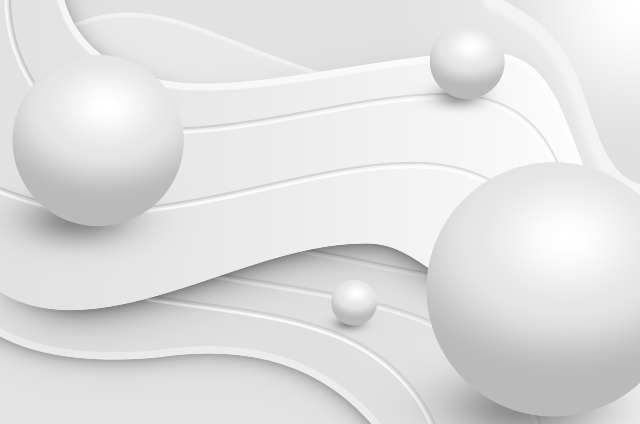
A Shadertoy shader for this background:

```glsl
// Pale layered paper waves with engraved lines and four glossy spheres.
// Wave edges are chains of cubic Bezier curves read as signed distances;
// bevels, grooves and soft shadows are all shaped from those distances.

const float CANVAS_HEIGHT = 510.0;
const int CURVE_STEPS = 16;

// Distance to a cubic curve running left to right, positive below it (y down).
float curve(vec2 p, vec2 a, vec2 b, vec2 c, vec2 d) {
    float nearest = 1e9, side = 1.0;
    vec2 start = a;
    for (int i = 1; i <= CURVE_STEPS; i++) {
        float t = float(i) / float(CURVE_STEPS), u = 1.0 - t;
        vec2 end = u*u*u*a + 3.0*u*u*t*b + 3.0*u*t*t*c + t*t*t*d;
        vec2 along = end - start, q = p - start;
        vec2 gap = q - along * clamp(dot(q, along) / dot(along, along), 0.0, 1.0);
        float dist2 = dot(gap, gap);
        if (dist2 < nearest) {
            nearest = dist2;
            side = along.x*q.y - along.y*q.x < 0.0 ? -1.0 : 1.0;
        }
        start = end;
    }
    return side * sqrt(nearest);
}

// Joins two curve distances into one chain.
float join(float a, float b) { return abs(a) < abs(b) ? a : b; }

// Antialiased coverage of the positive side.
float cover(float d, float pixel) { return smoothstep(-0.5*pixel, 0.5*pixel, d); }

float stripe(float d, float halfWidth, float pixel) {
    return cover(halfWidth - abs(d), max(pixel, 1.5));
}

// Engraved line: dark upper lip and bright lower lip.
float groove(float tone, float d, float depth, float shine, float pixel) {
    tone -= depth * stripe(d, 1.3, pixel);
    return mix(tone, 1.0, shine * stripe(d - 5.0, 1.6, pixel));
}

float softShadow(float d, float reach) { return exp(-max(d, 0.0) / reach); }

// Glossy sphere with a contact shadow towards the lower left.
float sphere(float tone, vec2 p, vec2 center, float radius, float pixel) {
    vec2 q = (p - center) / radius;
    vec2 s = (q - vec2(-0.22, 0.92)) / vec2(0.6, 0.27);
    tone *= 1.0 - 0.42 * exp(-dot(s, s));
    float fromLight = length((q - vec2(0.1, -0.4)) * vec2(0.75, 1.0));
    float shade = mix(1.0, 0.9, smoothstep(0.0, 0.6, fromLight));
    shade -= 0.17 * smoothstep(0.55, 1.1, fromLight);
    return mix(tone, shade, cover(radius - length(p - center), pixel));
}

float mainTopEdge(vec2 p) {
    float d = curve(p, vec2(77,-2), vec2(92,55), vec2(138,86), vec2(200,97));
    d = join(d, curve(p, vec2(200,97), vec2(290,113), vec2(440,70), vec2(570,62)));
    return join(d, curve(p, vec2(570,62), vec2(660,56), vec2(672,125), vec2(703,202)));
}

float mainBottomEdge(vec2 p) {
    float d = curve(p, vec2(-5,348), vec2(45,382), vec2(110,378), vec2(185,357));
    d = join(d, curve(p, vec2(185,357), vec2(275,332), vec2(355,293), vec2(440,293)));
    d = join(d, curve(p, vec2(440,293), vec2(475,293), vec2(495,308), vec2(540,340)));
    return join(d, curve(p, vec2(540,340), vec2(590,380), vec2(700,380), vec2(780,300)));
}

// Rear sheets: bright corner, back wave and leaf.
float rearLayers(vec2 p, float px) {
    float tone = mix(1.0, 0.88, smoothstep(0.0, 190.0, length(p - vec2(768,0))));
    float back = join(curve(p, vec2(596,-4), vec2(680,35), vec2(693,85), vec2(712,142)),
                      curve(p, vec2(712,142), vec2(729,193), vec2(745,216), vec2(772,222)));
    float sheet = mix(0.885, 0.925, smoothstep(450.0, 680.0, p.x));
    sheet = mix(0.955, sheet, smoothstep(10.0, 22.0, back));
    tone = mix(tone, sheet, cover(back, px));
    float leaf = curve(p, vec2(95,26), vec2(190,-10), vec2(262,50), vec2(390,88));
    float leafTone = mix(0.95, 0.915, smoothstep(3.0, 7.0, leaf));
    return mix(tone, leafTone, cover(leaf, px) * cover(600.0 - p.x, px));
}

// Lower wave with three grooves, resting on the ground sheet.
float lowerLayers(vec2 p, float mainBottom, float px) {
    float edge = join(curve(p, vec2(-5,402), vec2(50,434), vec2(130,436), vec2(190,430)),
                      curve(p, vec2(190,430), vec2(300,414), vec2(390,438), vec2(455,520)));
    float tone = mix(0.88, 0.95, smoothstep(400.0, 768.0, p.x));
    float high = curve(p, vec2(365,299), vec2(420,309), vec2(470,321), vec2(530,331));
    float mid = join(curve(p, vec2(260,329), vec2(350,345), vec2(450,356), vec2(520,387)),
                     curve(p, vec2(520,387), vec2(600,420), vec2(640,480), vec2(652,515)));
    float low = join(curve(p, vec2(180,356), vec2(265,369), vec2(335,374), vec2(400,398)),
                     curve(p, vec2(400,398), vec2(460,420), vec2(506,465), vec2(525,515)));
    tone = groove(tone, high, 0.07, 0.3, px);
    tone = groove(tone, mid, 0.06, 0.5, px);
    tone = groove(tone, low, 0.06, 0.85, px);
    tone = mix(tone, 0.925, cover(edge + 9.0, px));
    tone -= 0.38 * softShadow(mainBottom, 16.0) * smoothstep(-60.0, 120.0, p.x);
    float ground = 0.89 - 0.25 * softShadow(edge, 10.0);
    return mix(tone, ground, cover(edge, px));
}

float mainWave(vec2 p, float top, float px) {
    float tone = mix(0.885, 0.99, pow(clamp(p.x / 700.0, 0.0, 1.0), 1.3));
    float upper = join(curve(p, vec2(12,-3), vec2(12,40), vec2(25,75), vec2(45,105)),
                       curve(p, vec2(45,105), vec2(80,150), vec2(150,157), vec2(225,154)));
    upper = join(upper, curve(p, vec2(225,154), vec2(330,149), vec2(440,113), vec2(535,113)));
    upper = join(upper, curve(p, vec2(535,113), vec2(615,113), vec2(650,150), vec2(672,198)));
    float lower = join(curve(p, vec2(-5,224), vec2(50,246), vec2(110,260), vec2(185,248)),
                       curve(p, vec2(185,248), vec2(290,235), vec2(400,197), vec2(490,196)));
    lower = join(lower, curve(p, vec2(490,196), vec2(530,195), vec2(565,203), vec2(590,217)));
    tone = groove(tone, upper, 0.1, 0.7, px);
    tone = groove(tone, lower, 0.1, 0.8, px);
    return mix(mix(0.955, 0.995, p.x / 768.0), tone, smoothstep(7.0, 10.0, top));
}

void mainImage(out vec4 fragColor, in vec2 fragCoord) {
    float px = CANVAS_HEIGHT / iResolution.y;
    vec2 p = vec2(fragCoord.x, iResolution.y - fragCoord.y) * px;
    float top = mainTopEdge(p), bottom = mainBottomEdge(p);

    // Sheets from back to front
    float tone = rearLayers(p, px);
    tone -= mix(0.16, 0.03, smoothstep(80.0, 250.0, p.x)) * softShadow(-top, 10.0);
    tone = mix(tone, mainWave(p, top, px), cover(top, px));
    tone = mix(tone, lowerLayers(p, bottom, px), cover(bottom, px));

    // Spheres
    tone = sphere(tone, p, vec2(118,169), 103.0, px);
    tone = sphere(tone, p, vec2(562,74), 45.0, px);
    tone = sphere(tone, p, vec2(426,364), 27.5, px);
    tone = sphere(tone, p, vec2(666,348), 153.0, px);
    fragColor = vec4(vec3(tone), 1.0);
}
```
